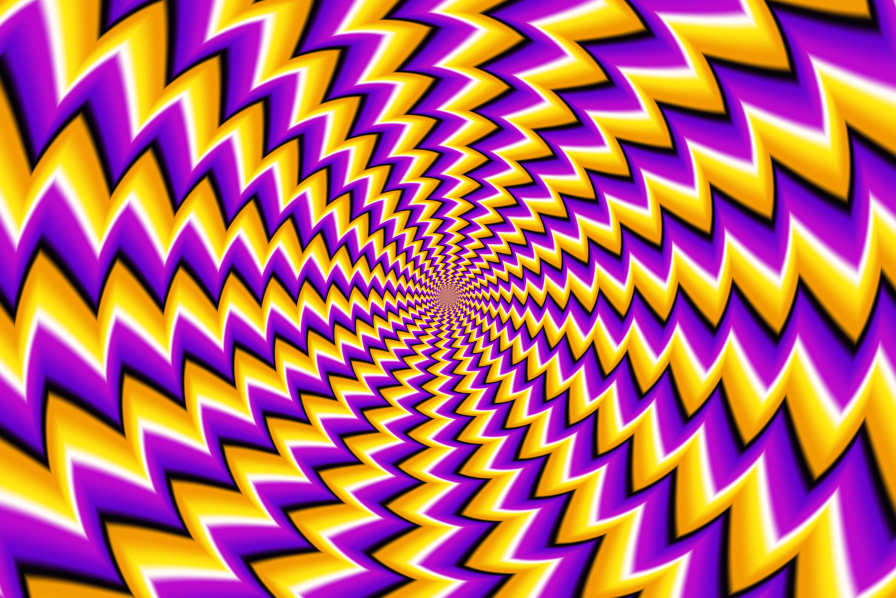
A WebGL 1 fragment shader for this pattern:

```glsl
precision highp float;
// Hypnotic log-polar pinwheel: eighteen arms of leaf-shaped flames shrinking
// geometrically to the centre. A skewed zigzag of log radius shifts the angle,
// and the resulting phase picks a colour from a cyclic gradient.

#define CENTER vec2(0.5, 0.504)
#define ARMS 18.0
#define TIP_ANGLE 3.016
#define TIP_RADIUS 0.686
#define RING_PERIOD 0.2105
#define SKEW 0.27
#define ZIGZAG 0.50
#define BULGE 0.35
#define CORE_RADIUS 0.034
#define SAMPLES 3

uniform vec2 u_resolution;

const float TAU = 6.2831853;
const vec3 BLACK = vec3(0.03, 0.01, 0.03);
const vec3 ORANGE = vec3(0.95, 0.60, 0.01);
const vec3 YELLOW = vec3(1.00, 0.91, 0.06);
const vec3 WHITE = vec3(1.00, 0.98, 0.96);
const vec3 MAGENTA = vec3(0.73, 0.04, 0.80);
const vec3 VIOLET = vec3(0.40, 0.01, 0.80);
const vec3 CORE = vec3(0.78, 0.49, 0.46);

// Cyclic gradient: black, orange, yellow, white, magenta, violet, black.
vec3 flameColor(float u) {
  vec3 c = mix(BLACK, ORANGE, smoothstep(0.0, 0.085, u));
  c = mix(c, YELLOW, smoothstep(0.13, 0.38, u));
  c = mix(c, WHITE, smoothstep(0.37, 0.48, u));
  c = mix(c, MAGENTA, smoothstep(0.49, 0.60, u));
  c = mix(c, VIOLET, smoothstep(0.62, 0.90, u));
  return mix(c, BLACK, smoothstep(0.87, 0.985, u));
}

// Asymmetric scallop: 0 at a flame tip, 1 in the notch between flames.
float scallop(float ring) {
  float f = fract(ring);
  float d = f < SKEW ? f / SKEW : (1.0 - f) / (1.0 - SKEW);
  return mix(d, d * d, BULGE);
}

vec3 pinwheel(vec2 p) {
  float r = max(length(p), 1e-4);
  float angle = atan(p.y, p.x + 1e-6);
  float ring = log(r / TIP_RADIUS) / RING_PERIOD;
  float phase = ARMS * (angle - TIP_ANGLE) / TAU - ZIGZAG * scallop(ring);
  vec3 c = flameColor(fract(phase));
  // Stripes too fine to resolve melt into their average.
  return mix(CORE, c, smoothstep(0.0, CORE_RADIUS, r));
}

void main() {
  // Average a small grid of samples to smooth the edges.
  vec3 sum = vec3(0.0);
  for (int j = 0; j < SAMPLES; j++) {
    for (int i = 0; i < SAMPLES; i++) {
      vec2 jitter = (vec2(float(i), float(j)) + 0.5) / float(SAMPLES) - 0.5;
      vec2 p = gl_FragCoord.xy + jitter - CENTER * u_resolution;
      sum += pinwheel(p / u_resolution.y);
    }
  }
  gl_FragColor = vec4(sum / float(SAMPLES * SAMPLES), 1.0);
}
```
